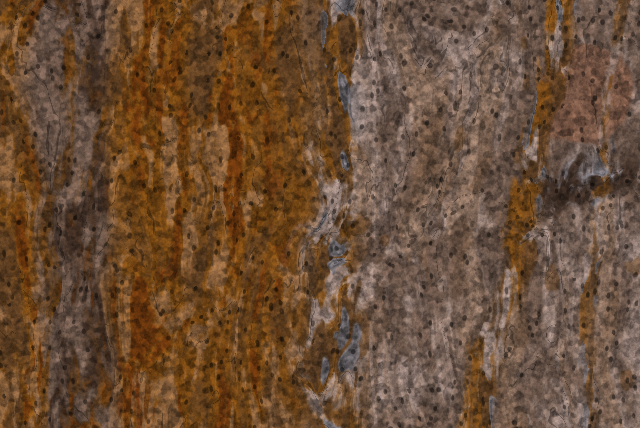
Write a WebGL 1 fragment shader that draws this texture.

```glsl
precision highp float;
// Vein-cut travertine: amber layers on the left, taupe stone on the right,
// parted by upright mineral veins. Layered cellular noise gives streaks, mottling
// and grain; layered sines bend the veins; single cells make pebbles and pits.

#define BEND 0.9            // how far the layers are warped
#define STREAK_SCALE 20.0   // layers across one canvas height
#define MOTTLE_SCALE 11.0   // patches across one canvas height
#define GRAIN_SCALE 85.0    // grains across one canvas height
#define GRAIN_CONTRAST 1.0
#define CRACK_WIDTH 0.016
#define AMBER_EDGE 0.485    // where amber gives way to taupe
#define BRIGHTNESS 0.99

uniform vec2 u_resolution;

const vec3 OCHRE = vec3(0.45, 0.27, 0.07);
const vec3 RUST  = vec3(0.42, 0.20, 0.05);
const vec3 BROWN = vec3(0.36, 0.24, 0.13);
const vec3 TAN   = vec3(0.50, 0.36, 0.24);
const vec3 TAUPE = vec3(0.40, 0.32, 0.275);
const vec3 PALE  = vec3(0.54, 0.465, 0.435);
const vec3 UMBER = vec3(0.26, 0.19, 0.15);
const vec3 SLATE = vec3(0.37, 0.36, 0.38);

vec3 hash3(vec2 p) {
  vec3 d = vec3(dot(p, vec2(127.1, 311.7)), dot(p, vec2(269.5, 183.3)),
                dot(p, vec2(419.2, 371.9)));
  return fract(sin(d) * 43758.5);
}

// Cellular noise: x = distance to nearest point, y = blended value, z = cell id
vec3 cells(vec2 p) {
  vec2 base = floor(p), f = p - base;
  float nearest = 9.0, id = 0.0, sum = 0.0, weight = 0.0001;
  for (int j = -1; j <= 1; j++) {
    for (int i = -1; i <= 1; i++) {
      vec2 g = vec2(float(i), float(j));
      vec3 h = hash3(base + g);
      vec2 r = g + h.xy - f;
      float d = dot(r, r), w = exp(-7.0 * d);
      sum += w * h.z;
      weight += w;
      if (d < nearest) { nearest = d; id = h.z; }
    }
  }
  return vec3(sqrt(nearest), sum / weight, id);
}

float layered(vec2 p) {
  float sum = 0.0, amp = 0.533;
  for (int i = 0; i < 4; i++) {
    sum += amp * cells(p).y;
    p = mat2(1.98, 0.12, -0.12, 1.98) * p + 17.3;
    amp *= 0.5;
  }
  return sum;
}

float wander(float y, float seed) {
  return 0.5 * sin(5.0 * y + seed) + 0.3 * sin(12.0 * y + 2.3 * seed)
       + 0.2 * sin(27.0 * y + 4.1 * seed);
}

float band(float x, float center, float halfWidth) {
  return 1.0 - smoothstep(0.55, 1.25, abs(x - center) / halfWidth);
}

float crack(float n, float width) {
  return 1.0 - smoothstep(0.3 * width, width, abs(n - 0.5));
}

void main() {
  vec2 p = gl_FragCoord.xy / u_resolution.y;
  vec2 uv = gl_FragCoord.xy / u_resolution;

  // Shared noise fields
  vec2 warp = vec2(layered(p * vec2(5.0, 2.5)), layered(p * vec2(5.0, 3.0) + 31.0)) - 0.5;
  float streak = layered(vec2(STREAK_SCALE, 2.2) * p + BEND * warp * vec2(4.0, 1.0));
  float fine = layered(vec2(48.0, 13.0) * p + BEND * warp * 6.0 + 53.0);
  float mottle = layered(MOTTLE_SCALE * p * vec2(1.2, 0.8) + warp * 2.0 + 71.0);
  float grain = layered(GRAIN_SCALE * p + 11.0);
  float x = uv.x + 0.05 * warp.x + 0.03 * (fine - 0.5);

  // Amber layers with tan crusts and rust seams
  vec3 amber = mix(BROWN, OCHRE, smoothstep(0.32, 0.56, 0.6 * streak + 0.4 * mottle));
  amber = mix(amber, TAN, 0.85 * smoothstep(0.5, 0.64, 0.55 * fine + 0.45 * mottle));
  amber = mix(amber, RUST, 0.75 * smoothstep(0.56, 0.7, 0.5 * streak + 0.5 * (1.0 - fine)));
  float gray = band(x, 0.12 + 0.02 * wander(uv.y, 0.7), 0.065)
             * smoothstep(0.32, 0.56, 0.5 * streak + 0.5 * fine + 0.08 * uv.y);
  amber = mix(amber, mix(UMBER, TAUPE, smoothstep(0.35, 0.62, mottle * 0.5 + fine * 0.5)), gray);

  // Taupe stone, paler towards the lower right
  float light = 0.45 * mottle + 0.3 * fine + 0.25 * streak
              + 0.15 * smoothstep(0.78, 1.0, uv.x) * (1.0 - uv.y);
  vec3 stone = mix(TAUPE, PALE, smoothstep(0.42, 0.66, light));
  stone = mix(stone, TAN * 0.9, 0.4 * smoothstep(0.5, 0.68, streak));
  vec3 pebble = cells(p * vec2(17.0, 13.0) + warp * 2.0);
  float stones = step(0.8, pebble.z) * (1.0 - smoothstep(0.22, 0.29, pebble.x));
  stone = mix(stone, mix(BROWN, PALE, step(0.87, pebble.z)), 0.55 * stones);
  float side = smoothstep(AMBER_EDGE - 0.03, AMBER_EDGE + 0.03, x + 0.1 * (streak - 0.5));
  vec3 color = mix(amber, stone, side);

  // Rounded brown nodule and the dark crystal pocket below it
  float nodule = length((uv - vec2(0.925, 0.79)) * vec2(1.5, 1.0) + 0.12 * warp);
  color = mix(color, mix(BROWN, TAN, 0.35 + 0.5 * mottle) + vec3(0.0, 0.0, 0.05),
              0.85 * (1.0 - smoothstep(0.112, 0.125, nodule)));
  color = mix(color, mix(UMBER, PALE, fine), 0.6 * band(nodule, 0.127, 0.008));
  float pocket = length((uv - vec2(0.935, 0.56)) * vec2(1.1, 1.0) + 0.25 * warp);
  vec3 crystal = mix(UMBER * 0.85, SLATE * 1.25, smoothstep(0.46, 0.68, 0.5 * fine + 0.5 * mottle));
  color = mix(color, crystal, 0.9 * (1.0 - smoothstep(0.05, 0.12, pocket)));

  // Mineral veins: ochre ground, pale crust and ringed slate lenses
  float vein = band(x, 0.53 + 0.012 * wander(uv.y, 1.9), 0.038);
  vein = max(vein, band(x, mix(0.755, 0.885, uv.y) + 0.014 * wander(uv.y, 4.0), 0.026));
  vein = max(vein, 0.7 * band(x, 0.92 + 0.05 * uv.y + 0.01 * wander(uv.y, 2.6), 0.009));
  vec3 lens = cells(p * vec2(27.0, 9.0) + warp * 5.0);
  vec3 filling = mix(BROWN, OCHRE, smoothstep(0.38, 0.58, fine));
  filling = mix(filling, PALE, smoothstep(0.5, 0.62, 0.6 * mottle + 0.4 * fine));
  vec3 agate = SLATE * (1.0 + 0.16 * sin(24.0 * lens.x));
  filling = mix(filling, agate, step(0.68, lens.z) * (1.0 - smoothstep(0.3, 0.42, lens.x)));
  color = mix(color, filling, 0.9 * vein);

  // Pale seam, hairline cracks, pits and grain
  float seam = band(uv.x, 0.584 + 0.006 * wander(uv.y, 3.3) + 0.01 * warp.x, 0.003);
  color = mix(color, PALE * 1.08, 0.6 * seam * smoothstep(0.4, 0.55, mottle));
  float lines = crack(layered(p * vec2(9.0, 3.0) + warp * 3.0 + 91.0), CRACK_WIDTH);
  color *= 1.0 - 0.3 * lines * smoothstep(0.42, 0.58, fine);
  vec3 pit = cells(p * vec2(62.0, 44.0) + warp * 3.0);
  color *= 1.0 - 0.45 * step(0.88, pit.z) * (1.0 - smoothstep(0.18, 0.36, pit.x));
  color *= 1.0 + GRAIN_CONTRAST * (grain - 0.5) + 0.35 * (fine - 0.5);
  gl_FragColor = vec4(color * BRIGHTNESS, 1.0);
}
```
